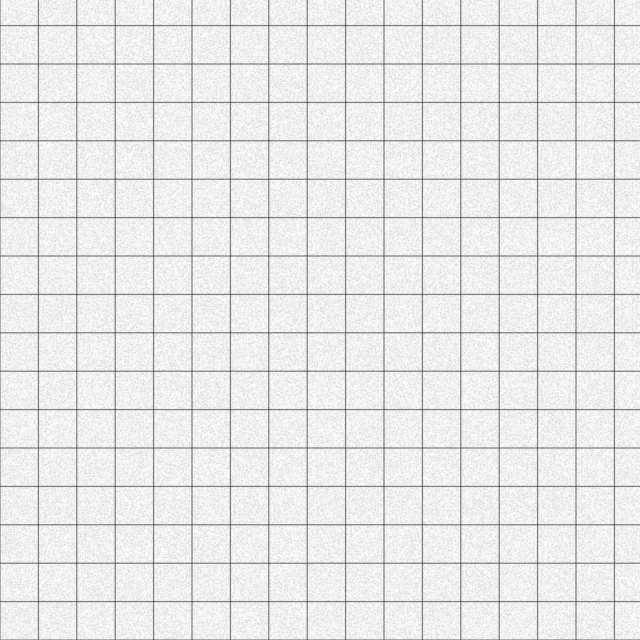
A Shadertoy shader for this pattern:

```glsl
// Graph paper: thin dark rules in a square grid on pale, finely grained stock.
// The rules are bands filtered exactly by a tent kernel, so hairlines stay even;
// the grain is cellular noise with flecks of random strength, over a faint mottle.

#define CELL 0.06                 // grid pitch, 16.67 cells per canvas
#define RULE_WIDTH 0.00098        // thickness of a rule
#define RULE_COLOR vec3(0.07)
#define PAPER_COLOR vec3(0.975)
#define GRAIN_CELLS 350.0         // flecks across the canvas
#define GRAIN_RADIUS 0.9          // fleck reach, in grain cells
#define GRAIN_DEPTH 0.12          // darkening of the strongest fleck
#define MOTTLE_DEPTH 0.004

// Three random values in 0..1 for a lattice cell
vec3 hash32(vec2 cell) {
    vec3 q = fract(cell.xyx * vec3(0.1031, 0.1030, 0.0973));
    q += dot(q, q.yxz + 33.33);
    return fract((q.xxy + q.yzz) * q.zyx);
}

// Cellular grain: the strongest fleck reaching point p
float paperGrain(vec2 p) {
    vec2 base = floor(p);
    vec2 local = fract(p);
    float shade = 0.0;
    for (int j = -1; j <= 1; j++) {
        for (int i = -1; i <= 1; i++) {
            vec2 offset = vec2(i, j);
            vec3 rnd = hash32(base + offset);
            float d = length(offset + rnd.xy - local);
            shade = max(shade, rnd.z * (1.0 - smoothstep(0.0, GRAIN_RADIUS, d)));
        }
    }
    return shade;
}

// Slow, uneven tone from layered sines
float paperMottle(vec2 p) {
    float sum = 0.0;
    float weight = 0.5;
    for (int i = 0; i < 4; i++) {
        p = mat2(0.8, 0.6, -0.6, 0.8) * p * 1.7 + 1.3;
        sum += weight * sin(p.x + sin(p.y)) * sin(p.y * 1.2);
        weight *= 0.6;
    }
    return sum;
}

// Integral of a unit tent kernel from -1 to x
vec2 tentIntegral(vec2 x) {
    x = clamp(x, -1.0, 1.0);
    return 0.5 + x - 0.5 * x * abs(x);
}

// Filtered coverage of the rules across both axes
float gridCoverage(vec2 p, float pixel) {
    vec2 d = (fract(p / CELL + 0.5) - 0.5) * CELL;
    vec2 cover = tentIntegral((d + 0.5 * RULE_WIDTH) / pixel)
               - tentIntegral((d - 0.5 * RULE_WIDTH) / pixel);
    return 1.0 - (1.0 - cover.x) * (1.0 - cover.y);
}

void mainImage(out vec4 fragColor, in vec2 fragCoord) {
    float pixel = 1.0 / iResolution.y;
    vec2 uv = fragCoord * pixel;

    // Paper stock
    vec3 color = PAPER_COLOR;
    color -= GRAIN_DEPTH * paperGrain(uv * GRAIN_CELLS);
    color += MOTTLE_DEPTH * paperMottle(uv * 20.0);

    // Ruled grid
    color = mix(color, RULE_COLOR, gridCoverage(uv, pixel));

    fragColor = vec4(color, 1.0);
}
```
